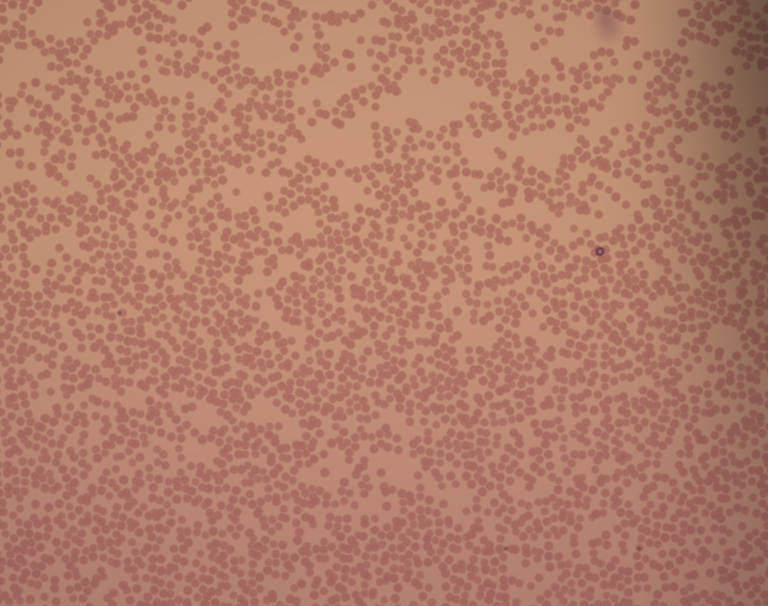
Write a Shadertoy shader that draws this texture.

```glsl
// Blood smear under a microscope: soft, crowded red discs on a tan, vignetted field.

const vec3 PLASMA_TOP = vec3(0.775, 0.585, 0.470);
const vec3 PLASMA_LOW = vec3(0.735, 0.530, 0.465);
const vec3 CELL_TOP = vec3(0.685, 0.445, 0.385);
const vec3 CELL_LOW = vec3(0.668, 0.422, 0.390);
const vec3 STAIN = vec3(0.42, 0.23, 0.31);
const float SPACING = 0.0153;
const float RADIUS = 0.0071;
const float SOFTNESS = 0.0024;

vec2 hash2(vec2 p) {
    vec3 q = fract(p.xyx * vec3(0.1031, 0.1030, 0.0973));
    q += dot(q, q.yzx + 33.33);
    return fract((q.xx + q.yz) * q.zy);
}

// Distance to the nearest of the points scattered one per tile
float cellular(vec2 p) {
    vec2 tile = floor(p);
    float nearest = 2.0;
    for (int y = -1; y <= 1; y++)
    for (int x = -1; x <= 1; x++) {
        vec2 id = tile + vec2(x, y);
        nearest = min(nearest, length(id + hash2(id + 71.0) - p));
    }
    return nearest;
}

float spot(float dist, float radius, float blur) {
    return 1.0 - smoothstep(radius - blur, radius + blur, dist);
}

// Layered sines bend the gaps into ragged streaks
vec2 bend(vec2 p, float amount) {
    return p + amount * (sin(p.yx * vec2(19.0, 13.0) + vec2(0.6, 2.1))
                       + 0.5 * sin(p.yx * vec2(47.0, 39.0) + p.xy * 23.0));
}

// Chance of a cell: sparse with wide gaps at the top, packed below
float density(vec2 p) {
    float loose = mix(0.36, 1.0, smoothstep(0.48, 0.88, p.y));
    loose += 0.40 * exp(-dot((p - vec2(0.55, 0.24)) * vec2(4.0, 11.0),
                             (p - vec2(0.55, 0.24)) * vec2(4.0, 11.0)));
    vec2 q = bend(p, 0.016);
    q.y -= 0.12 * q.x;
    float wide = 1.0 - smoothstep(0.18, 0.48, cellular(q * vec2(7.0, 11.0)));
    float fine = 1.0 - smoothstep(0.18, 0.52, cellular(q * vec2(17.0, 25.0) + 9.0));
    return 0.97 - loose * (0.85 * wide + 0.50 * fine);
}

// Coverage by discs on a staggered, jittered grid; overlaps are a little deeper
float bloodCells(vec2 p, float spacing, float radius, float blur) {
    vec2 g = mat2(0.94, 0.342, -0.342, 0.94) * p / spacing;
    float row = floor(g.y);
    float top = 0.0, total = 0.0;
    for (int y = -1; y <= 1; y++) {
        float r = row + float(y);
        float stagger = 0.5 * mod(r, 2.0);
        float column = floor(g.x - stagger);
        for (int x = -1; x <= 1; x++) {
            vec2 id = vec2(column + float(x), r);
            vec2 jitter = (hash2(id + 200.0) - 0.5) * 0.68;
            vec2 center = id + 0.5 + vec2(stagger, 0.0) + jitter;
            vec2 place = center * mat2(0.94, 0.342, -0.342, 0.94) * spacing;
            vec2 trait = hash2(id + 417.0);
            float size = radius * mix(0.90, 1.08, trait.y);
            float disc = spot(length(g - center) * spacing, size, blur);
            disc *= step(trait.x, density(place)) * mix(0.90, 1.05, trait.y);
            top = max(top, disc);
            total += disc;
        }
    }
    return top + 0.12 * (total - top);
}

// Tiny dark specks, in a few of the tiles
float specks(vec2 p, float scale) {
    vec2 id = floor(p * scale);
    vec2 center = (id + 0.2 + 0.6 * hash2(id + 31.0)) / scale;
    return spot(length(p - center), 0.0035, 0.002) * step(hash2(id + 58.0).x, 0.3);
}

// Light falls off in the corners, most at the upper right
float lighting(vec2 uv) {
    float side = smoothstep(0.72, 1.03, uv.x);
    float shade = 1.0 - side * side * mix(0.12, 0.40, smoothstep(0.1, 1.0, uv.y));
    vec2 off = uv - vec2(0.45, 0.55);
    return shade * (1.015 - 0.20 * dot(off, off));
}

void mainImage(out vec4 fragColor, in vec2 fragCoord) {
    vec2 uv = fragCoord / iResolution.xy;
    vec2 p = fragCoord / iResolution.y;
    float blur = max(SOFTNESS, 0.8 / iResolution.y);

    // Field and cells
    float rise = smoothstep(0.0, 0.75, uv.y);
    vec3 plasma = mix(PLASMA_LOW, PLASMA_TOP, rise);
    vec3 cell = mix(CELL_LOW, CELL_TOP, rise);
    vec3 color = mix(plasma, cell, bloodCells(p, SPACING, RADIUS, blur));

    // Stained platelet, specks and a blurred smudge
    float ringDist = length(p - vec2(0.99, 0.585));
    float ring = spot(abs(ringDist - 0.0055), 0.002, blur);
    color = mix(color, STAIN, 0.75 * ring + 0.25 * spot(ringDist, 0.007, blur));
    color = mix(color, STAIN, 0.6 * specks(p, 3.1));
    vec2 smear = (bend(p, 0.008) - vec2(1.0, 0.965)) * vec2(1.4, 1.0);
    color = mix(color, STAIN, 0.35 * spot(length(smear), 0.025, 0.025));

    fragColor = vec4(color * lighting(uv), 1.0);
}
```
